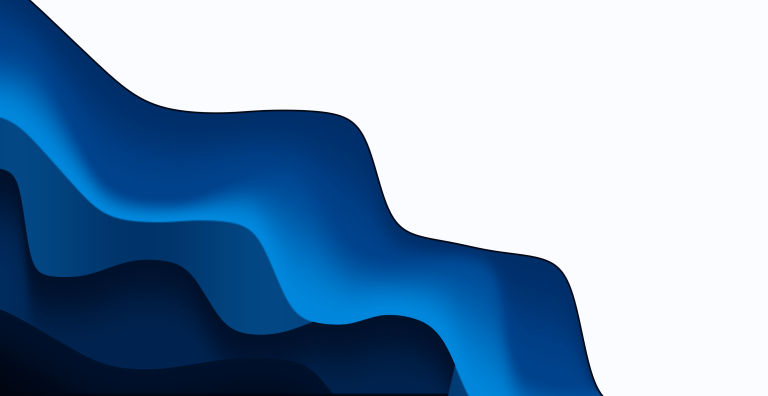
A WebGL 1 fragment shader for this background:

```glsl
precision highp float;
// Layered paper-cut waves in deep blues falling from the upper left over white.
// Each ridge is a height curve summed from smooth sigmoid falls and rises;
// layers are filled by signed depth below their ridge and shaded between ridges.

uniform vec2 u_resolution;

#define CANVAS vec2(768.0, 396.0)
#define OUTLINE 0.8
#define RIM_GLOW 0.35
#define PAPER vec3(0.985, 0.99, 1.0)
#define INK vec3(0.0, 0.02, 0.07)
#define NAVY vec3(0.0, 0.18, 0.41)
#define ROYAL vec3(0.0, 0.26, 0.55)
#define AZURE vec3(0.0, 0.53, 0.86)
#define STEEL vec3(0.01, 0.28, 0.52)
#define MIDNIGHT vec3(0.0, 0.135, 0.305)
#define ABYSS vec3(0.0, 0.065, 0.17)

// Smooth step of the given height; a higher sharpness tightens its shoulders.
float fall(float x, float center, float width, float height, float sharpness) {
  float t = (x - center) / width;
  float s = t / pow(1.0 + pow(abs(t) + 0.0001, sharpness), 1.0 / sharpness);
  return height * (0.5 + 0.5 * s);
}

// Ridge curves: distance from the top of the canvas at x.
float outerRidge(float x) {
  return -40.0 + fall(x, 70.0, 82.0, 156.0, 4.0)
    + fall(x, 245.0, 40.0, -8.0, 2.0)
    + fall(x, 377.0, 19.0, 132.0, 2.0)
    + fall(x, 470.0, 40.0, 14.0, 2.0)
    + fall(x, 582.0, 17.0, 161.0, 2.0);
}

float glowRidge(float x) {
  return 55.0 + fall(x, 70.0, 40.0, 150.0, 3.0)
    + fall(x, 215.0, 35.0, -24.0, 3.0)
    + fall(x, 325.0, 32.0, 90.0, 2.5)
    + fall(x, 410.0, 30.0, -5.0, 2.0)
    + fall(x, 505.0, 15.0, 130.0, 2.0);
}

float steelRidge(float x) {
  return 111.0 + fall(x, 58.0, 50.0, 112.0, 4.0)
    + fall(x, 180.0, 25.0, -5.0, 2.0)
    + fall(x, 275.0, 23.0, 108.0, 2.5)
    + fall(x, 365.0, 22.0, -16.0, 3.0)
    + fall(x, 458.0, 26.0, 124.0, 2.0);
}

float midnightRidge(float x) {
  return 166.0 + fall(x, 25.0, 8.0, 113.0, 2.0)
    + fall(x, 108.0, 30.0, -22.0, 3.0)
    + fall(x, 207.0, 25.0, 82.0, 2.5)
    + fall(x, 310.0, 40.0, -31.0, 3.0);
}

float abyssRidge(float x) {
  return 300.0 + fall(x, 50.0, 62.0, 72.0, 4.0)
    + fall(x, 195.0, 45.0, -16.0, 3.0)
    + fall(x, 330.0, 28.0, 68.0, 2.5);
}

// Depth perpendicular to a ridge, from its heights just left and right.
float ridgeDepth(float y, float left, float right) {
  return (y - 0.5 * (left + right)) / length(vec2(1.0, 0.5 * (right - left)));
}
#define DEPTH(ridge) ridgeDepth(p.y, ridge(p.x - 1.0), ridge(p.x + 1.0))

float cover(float depth, float pixel) {
  return smoothstep(-0.7 * pixel, 0.7 * pixel, depth);
}

void main() {
  vec2 p = gl_FragCoord.xy / u_resolution * CANVAS;
  p.y = CANVAS.y - p.y;
  float pixel = CANVAS.y / u_resolution.y;

  float outer = outerRidge(p.x);
  float glow = glowRidge(p.x);
  float steel = steelRidge(p.x);
  float outerDepth = DEPTH(outerRidge);
  float steelDepth = DEPTH(steelRidge);
  float midnightDepth = min(steelDepth, DEPTH(midnightRidge));
  float abyssDepth = DEPTH(abyssRidge);

  // Outer wave: navy rim, royal body, azure glow along the next ridge.
  float body = (p.y - outer) / max(glow - outer, 5.0);
  float light = (p.y - glow) / max(steel - glow, 5.0);
  vec3 wave = mix(NAVY, ROYAL, smoothstep(0.0, 0.9, body));
  wave = mix(wave, AZURE, smoothstep(-0.3, 0.95, light));
  vec3 color = mix(PAPER, wave, cover(outerDepth, pixel));
  color = mix(color, INK, cover(OUTLINE - abs(outerDepth), pixel));

  // Steel wave, alternately lit along its length, with a bright rim.
  float lit = 0.5 + 0.5 * cos((p.x - 15.0) * 0.0245);
  vec3 steelColor = mix(vec3(0.0, 0.20, 0.41), STEEL, lit);
  float rim = RIM_GLOW * (1.0 - smoothstep(0.3, 1.8, abs(steelDepth)));
  steelColor = mix(steelColor, AZURE, rim);
  color = mix(color, steelColor, cover(steelDepth, pixel));

  // Midnight wave: shadowed crest, cut off by a slanted right end.
  float below = p.y - max(steel, midnightRidge(p.x));
  vec3 midnight = mix(ABYSS, MIDNIGHT, smoothstep(0.0, 70.0, below));
  midnight += vec3(0.0, 0.035, 0.06) * smoothstep(60.0, 0.0, p.x)
    * smoothstep(40.0, 110.0, below);
  float rightEnd = 456.0 - 0.23 * (p.y - 361.0) - p.x;
  float midnightCover = cover(min(midnightDepth, rightEnd), pixel);
  color = mix(color, midnight, midnightCover);

  // Abyss wave fading to ink, then a dark footing below the deep layers.
  vec3 abyss = mix(ABYSS, INK, smoothstep(0.0, 75.0, abyssDepth));
  color = mix(color, abyss, cover(abyssDepth, pixel) * midnightCover);
  color = mix(color, INK, 0.8 * cover(p.y - 393.5, pixel) * midnightCover);

  gl_FragColor = vec4(color, 1.0);
}
```
